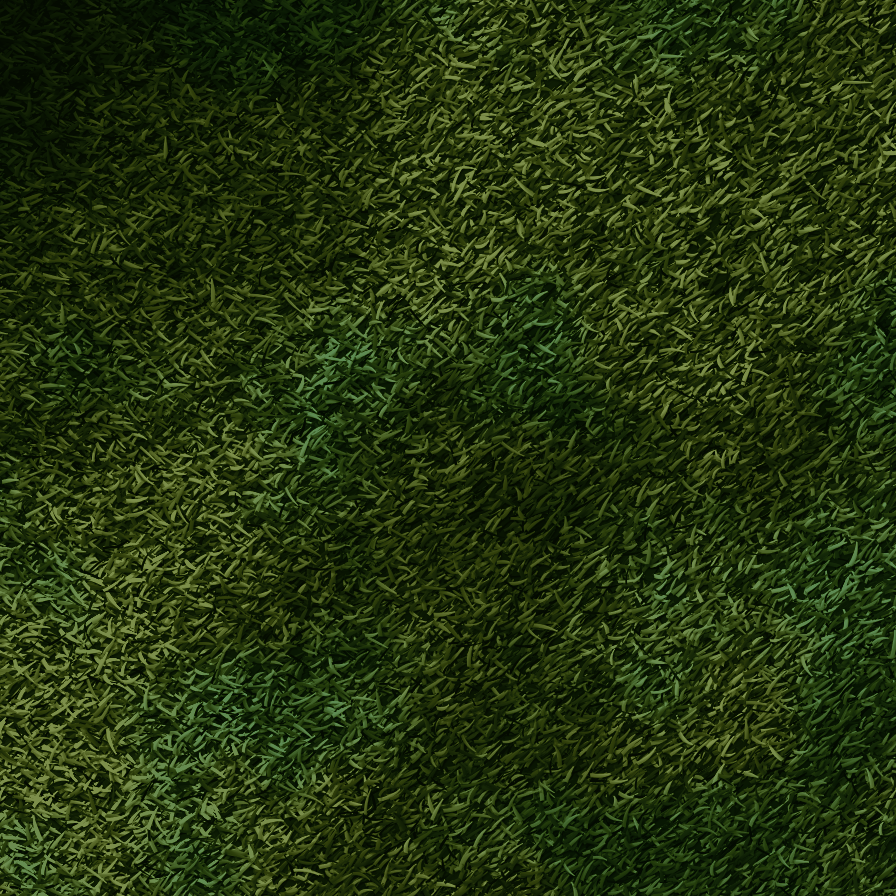
A Shadertoy shader for this texture:

```glsl
// Dense turf of short, narrow grass blades under dappled light, darkest at upper left.
// Layers of jittered cells paint tapered blades with soft shadows, fine ones first;
// the resulting tone is lit by stretched noise and mapped to a green colour ramp.

#define LAYERS 14
#define CELL 0.021
#define BLADE_LENGTH 0.0155
#define BLADE_WIDTH 0.0021
#define SHADOW 0.42
#define TONE_CURVE 1.45
#define LIGHT 1.12
#define UP_LEAN 0.68
#define DOWN_LEAN -0.42

float hash(vec2 p) {
    vec3 q = fract(vec3(p.xyx) * 0.1031);
    q += dot(q, q.yzx + 33.33);
    return fract((q.x + q.y) * q.z);
}

vec4 hash4(vec2 p) {
    vec4 q = fract(p.xyxy * vec4(0.1031, 0.1030, 0.0973, 0.1099));
    q += dot(q, q.wzxy + 33.33);
    return fract((q.xxyz + q.yzzw) * q.zywx);
}

float noise(vec2 p) {
    vec2 i = floor(p), f = fract(p);
    f = f * f * (3.0 - 2.0 * f);
    return mix(mix(hash(i), hash(i + vec2(1, 0)), f.x),
               mix(hash(i + vec2(0, 1)), hash(i + vec2(1, 1)), f.x), f.y);
}

float fbm(vec2 p) {
    float sum = 0.0, amp = 0.5;
    for (int i = 0; i < 4; i++) {
        sum += amp * noise(p);
        p = mat2(0.8, 0.6, -0.6, 0.8) * p * 2.1 + 7.3;
        amp *= 0.5;
    }
    return sum / 0.9375;
}

// Broad light: shaded corner plus patches stretched along the diagonal
float lightField(vec2 uv) {
    float corner = smoothstep(0.08, 0.66, uv.x + 1.0 - uv.y + 0.22 * (fbm(uv * 6.0) - 0.5));
    vec2 diagonal = vec2(uv.x + uv.y, uv.y - uv.x) * 0.707;
    float patches = fbm(diagonal * vec2(4.0, 7.0) + 11.0);
    float glow = 0.3 * exp(-9.0 * dot(uv - vec2(0.08, 0.2), uv - vec2(0.08, 0.2)))
               + 0.3 * exp(-22.0 * dot(uv - vec2(0.66, 0.74), uv - vec2(0.66, 0.74)));
    float shade = 0.25 * exp(-18.0 * dot(uv - vec2(0.58, 0.45), uv - vec2(0.58, 0.45)));
    return mix(0.17, 1.0, corner) * (0.4 + 1.15 * patches + glow - shade);
}

// Paints one blade and its shadow over the running tone
float paintBlade(float tone, vec2 uv, vec2 cell, float layer, float px) {
    vec2 id = cell + layer * vec2(71.0, 113.0) + 200.0;
    vec4 r = hash4(id), s = hash4(id + 517.3);
    vec2 centre = (cell + r.xy) * CELL;
    float age = layer / float(LAYERS - 1);

    // Right side leans up, left side mixes in blades leaning down
    float downShare = mix(0.72, 0.14, smoothstep(0.0, 0.8, centre.x + 0.25 * (0.6 - centre.y)));
    float lean = s.x < downShare * mix(0.35, 1.0, age) ? DOWN_LEAN : UP_LEAN;
    float angle = lean + (r.z + s.z - 1.0) * mix(0.3, 0.85, age);
    if (s.w > 0.93) angle += 1.2;

    float c = cos(angle), n = sin(angle);
    vec2 q = mat2(c, -n, n, c) * (uv - centre);
    float len = BLADE_LENGTH * mix(0.45, 1.0, s.y * s.y);
    float t = q.x / len;
    q.y += (s.z - 0.5) * 0.005 * t * t;
    float dark = step(r.w, 0.3);
    float width = BLADE_WIDTH * mix(0.65, 1.15, s.w) * (1.0 - 0.35 * dark);
    width *= 1.0 - 0.6 * smoothstep(-0.3, 1.0, t);
    float d = max(abs(q.y) - width, abs(q.x) - len);
    float mask = clamp(0.5 - d / px, 0.0, 1.0);

    float shadowDist = max(abs(q.y + 0.0018) - width, abs(q.x) - len);
    tone *= 1.0 - SHADOW * (1.0 - dark) * smoothstep(0.0022, -0.001, shadowDist);
    float shade = pow(r.w, TONE_CURVE) * (0.92 + 0.16 * t);
    shade *= 1.0 + 0.2 * clamp(q.y / width, -1.0, 1.0);
    return mix(tone, shade, mask);
}

vec3 grassColour(float t) {
    vec3 c = mix(vec3(0.015, 0.04, 0.004), vec3(0.04, 0.09, 0.01), smoothstep(0.0, 0.08, t));
    c = mix(c, vec3(0.10, 0.16, 0.03), smoothstep(0.06, 0.22, t));
    c = mix(c, vec3(0.18, 0.24, 0.04), smoothstep(0.2, 0.38, t));
    c = mix(c, vec3(0.33, 0.40, 0.16), smoothstep(0.36, 0.66, t));
    return mix(c, vec3(0.48, 0.56, 0.31), smoothstep(0.66, 1.0, t));
}

void mainImage(out vec4 fragColor, in vec2 fragCoord) {
    vec2 uv = fragCoord / iResolution.y;
    float px = 1.0 / iResolution.y;
    float tone = 0.08;

    for (int k = 0; k < LAYERS; k++) {
        float layer = float(k);
        vec2 shifted = uv / CELL;
        vec2 base = floor(shifted);
        for (int j = -1; j <= 1; j++)
            for (int i = -1; i <= 1; i++)
                tone = paintBlade(tone, uv, base + vec2(i, j), layer, px);
    }

    vec3 colour = grassColour(tone * lightField(uv) * LIGHT);

    // Cooler green drifts among the yellow-green
    float cool = smoothstep(0.45, 0.75, fbm(uv * 5.0 + 31.0));
    colour *= mix(vec3(1.02, 1.0, 0.95), vec3(0.76, 0.97, 1.05), cool);
    fragColor = vec4(colour, 1.0);
}
```
